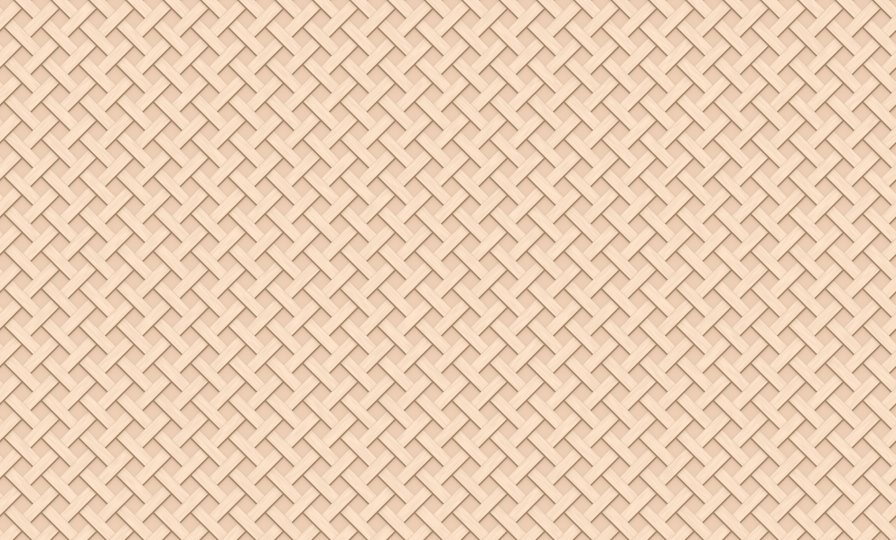
This pattern is drawn by a WebGL 1 fragment shader. Its source:

```glsl
precision highp float;

uniform vec2 u_resolution;

#define REPEATS 24.0
#define PHASE vec2(0.40, 0.50)
#define HALF_WIDTH 0.225
#define LINE_WIDTH 0.06
#define SHADOW_REACH 0.06
#define SHADOW_DEPTH 0.55
#define GRAIN 0.045
#define WOOD vec3(0.975, 0.875, 0.775)
#define GROUND vec3(0.93, 0.81, 0.71)
#define SHADE vec3(0.68, 0.56, 0.45)
#define EDGE vec3(0.60, 0.47, 0.35)

float hash(vec2 p) {
  p = fract(p * vec2(0.1031, 0.1137));
  p += dot(p, p.yx + 33.33);
  return fract((p.x + p.y) * p.x * 17.0);
}

float noise(vec2 p) {
  vec2 cell = floor(p);
  vec2 f = fract(p);
  f = f * f * (3.0 - 2.0 * f);
  float low = mix(hash(cell), hash(cell + vec2(1.0, 0.0)), f.x);
  float high = mix(hash(cell + vec2(0.0, 1.0)), hash(cell + 1.0), f.x);
  return mix(low, high, f.y);
}

// Slat surface with fibers running along its length.
vec3 slatColor(float across, float along, float id) {
  vec2 fiber = vec2(along * 3.0 + id * 7.3, across * 22.0 + id * 13.0 + 400.0);
  float tone = (noise(fiber + 200.0) - 0.5) * GRAIN;
  float upperRim = smoothstep(HALF_WIDTH - 0.05, HALF_WIDTH, -across);
  return WOOD + tone - 0.05 * upperRim;
}

float slatCover(float across, float pixel) {
  return clamp(0.5 + (HALF_WIDTH - abs(across)) / pixel, 0.0, 1.0);
}

// Crisp dark line centered on the lower edge.
float edgeLine(float across, float pixel) {
  float offset = abs(across - HALF_WIDTH) - 0.5 * LINE_WIDTH;
  return clamp(0.5 - offset / pixel, 0.0, 1.0);
}

// Positive "across" points to the shaded lower side.
float slatShadow(float across) {
  float gap = max(abs(across) - HALF_WIDTH, 0.0);
  float below = SHADOW_DEPTH * exp(-gap / SHADOW_REACH);
  float above = 0.18 * exp(-gap / 0.025);
  return mix(above, below, smoothstep(-0.05, 0.05, across));
}

vec3 layer(vec3 base, vec3 slat, float across, float pixel) {
  base = mix(base, SHADE, slatShadow(across));
  base = mix(base, slat, slatCover(across, pixel));
  return mix(base, EDGE, 0.8 * edgeLine(across, pixel));
}

void main() {
  vec2 p = gl_FragCoord.xy / u_resolution.x * REPEATS;
  p.y -= u_resolution.y / u_resolution.x * REPEATS;
  p += PHASE + vec2(0.0, 0.5);
  float pixel = 1.41421 * REPEATS / u_resolution.x;

  // Diagonal axes: whole numbers are slat centers.
  vec2 diagonal = vec2(p.x + p.y, p.x - p.y);
  vec2 id = floor(diagonal + 0.5);
  vec2 across = (diagonal - id) * vec2(-1.0, 1.0);

  vec3 falling = slatColor(across.x, diagonal.y, id.x);
  vec3 rising = slatColor(across.y, diagonal.x, id.y + 57.0);

  // Alternate crossings swap the upper and lower slat.
  float fallingOnTop = 1.0 - step(0.5, mod(id.x + id.y, 2.0));
  vec3 upper = mix(rising, falling, fallingOnTop);
  vec3 lower = mix(falling, rising, fallingOnTop);
  float upperAcross = mix(across.y, across.x, fallingOnTop);
  float lowerAcross = mix(across.x, across.y, fallingOnTop);

  // Paint from the ground upward.
  vec3 color = layer(GROUND, lower, lowerAcross, pixel);
  color = layer(color, upper, upperAcross, pixel);

  gl_FragColor = vec4(color, 1.0);
}
```
